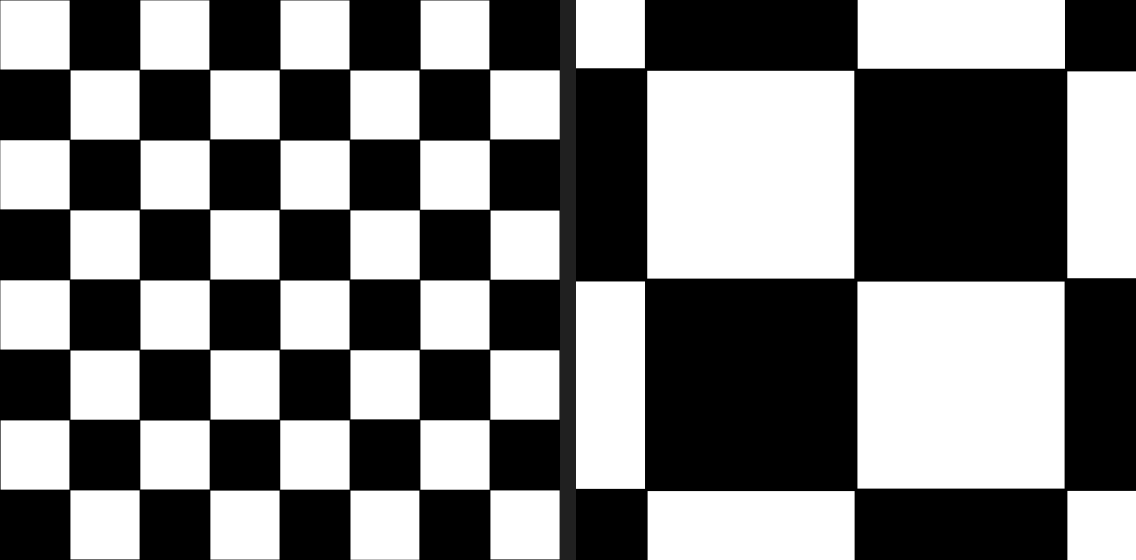
Left, the full canvas; right, a detail of the centre.
A three.js fragment shader for this pattern:

```glsl
varying vec2 vUv;

const float CELLS = 8.0;             // squares across and down
const vec3 DARK = vec3(0.0);
const vec3 LIGHT = vec3(1.0);
const float MIN_INSET = 0.00045;     // gap around light squares, canvas units
const float MAX_INSET = 0.00113;

vec2 hash22(vec2 p) {
  vec3 q = fract(p.xyx * vec3(0.1031, 0.1030, 0.0973));
  q += dot(q, q.yzx + 33.33);
  return fract((q.xx + q.yz) * q.zy);
}

// Smoothed coverage of a light square whose four sides are unevenly inset
float squareCoverage(vec2 local, vec2 cell, vec2 pixel) {
  vec2 lowInset = mix(vec2(MIN_INSET), vec2(MAX_INSET), hash22(cell)) * CELLS;
  vec2 highInset = mix(vec2(MIN_INSET), vec2(MAX_INSET), hash22(cell + 17.0)) * CELLS;
  vec2 edge = min(local - lowInset, 1.0 - highInset - local);
  vec2 cover = clamp(edge / pixel + 0.5, 0.0, 1.0);
  return cover.x * cover.y;
}

void main() {
  vec2 grid = vUv * CELLS;
  vec2 cell = floor(grid);

  // Alternate squares, starting dark at the lower left
  float isLight = mod(cell.x + cell.y, 2.0);
  float cover = isLight * squareCoverage(fract(grid), cell, fwidth(grid));

  gl_FragColor = vec4(mix(DARK, LIGHT, cover), 1.0);
}
```
